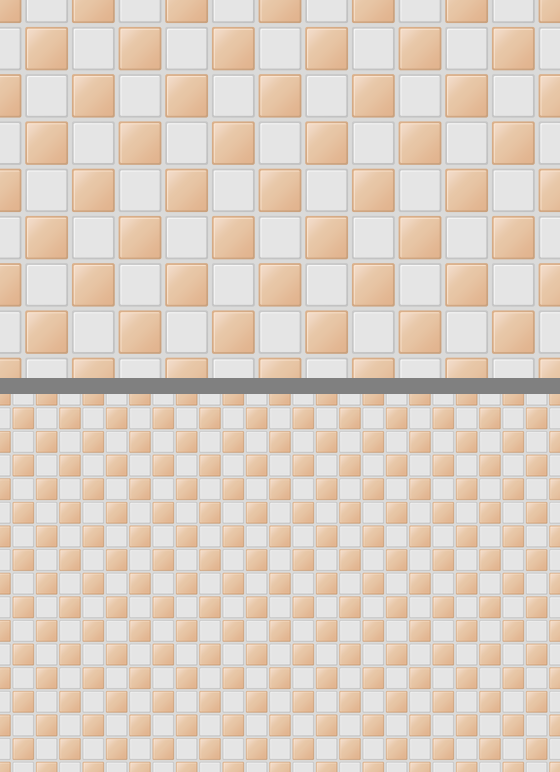
Top, the tile; bottom, the same tile 2 across and 2 down.
Reproduce this pattern procedurally as a WebGL 1 fragment shader.

```glsl
precision highp float;
// Checkerboard of glossy square tiles, peach and pale grey, set in light grout.
// Each cell layers rounded boxes: a shaded rim, an inner face with a diagonal
// gradient, and a thin highlight along the top and left of the face.

uniform vec2 u_resolution;

const vec2 REPEATS = vec2(12.0, 8.0);   // even counts keep the checks seamless
const float ROW_SHIFT = 0.029;          // downward offset of the rows, in cells
// Lengths below are in column widths.
const float HALF_GROUT = 0.041;
const float RIM_WIDTH = 0.038;
const float CORNER_RADIUS = 0.045;
const float HIGHLIGHT_WIDTH = 0.024;

const vec3 GROUT = vec3(0.855, 0.855, 0.852);

float roundedBox(vec2 p, vec2 halfSize, float radius) {
  vec2 d = abs(p) - halfSize + radius;
  return length(max(d, 0.0)) + min(max(d.x, d.y), 0.0) - radius;
}

float coverage(float dist, float pixel) {
  return clamp(0.5 - dist / pixel, 0.0, 1.0);
}

// Blend of three colours along the diagonal, 0 at top left and 1 at bottom right.
vec3 diagonalRamp(vec3 light, vec3 middle, vec3 deep, float t) {
  vec3 upper = mix(light, middle, smoothstep(0.0, 0.42, t));
  return mix(upper, deep, smoothstep(0.35, 1.0, t));
}

vec3 faceColor(float peach, float t) {
  vec3 warm = diagonalRamp(vec3(0.95, 0.86, 0.79), vec3(0.908, 0.78, 0.655),
                           vec3(0.885, 0.705, 0.56), t);
  return mix(vec3(0.898), warm, peach);
}

vec3 rimColor(float peach, float t) {
  vec3 grey = mix(vec3(0.79), vec3(0.755), t);
  vec3 warm = mix(vec3(0.86, 0.69, 0.54), vec3(0.79, 0.63, 0.49), t);
  return mix(grey, warm, peach);
}

vec3 highlightColor(float peach) {
  return mix(vec3(0.975), vec3(0.985, 0.90, 0.82), peach);
}

vec3 tile(vec2 p, vec2 cellSize, float peach, float pixel) {
  vec2 outerHalf = 0.5 * cellSize - HALF_GROUT;
  vec2 faceHalf = outerHalf - RIM_WIDTH;
  float faceRadius = 0.7 * CORNER_RADIUS;
  float t = clamp(0.5 + 0.5 * (p.x - p.y) / (faceHalf.x + faceHalf.y), 0.0, 1.0);

  float outer = coverage(roundedBox(p, outerHalf, CORNER_RADIUS), pixel);
  float face = coverage(roundedBox(p, faceHalf, faceRadius), pixel);

  // The highlight is the part of the face left bare by a shifted copy of it.
  vec2 shift = HIGHLIGHT_WIDTH * vec2(1.0, -1.0);
  float shifted = coverage(roundedBox(p - shift, faceHalf, faceRadius), pixel);
  float highlight = (1.0 - shifted) * mix(0.95, 0.6, t);

  vec3 faceShade = mix(faceColor(peach, t), highlightColor(peach), highlight);
  vec3 color = mix(GROUT, rimColor(peach, t), outer);
  return mix(color, faceShade, face);
}

void main() {
  vec2 uv = gl_FragCoord.xy / u_resolution;
  vec2 grid = vec2(uv.x, 1.0 - uv.y) * REPEATS - vec2(0.0, ROW_SHIFT);
  vec2 cell = floor(grid + 0.5);
  vec2 local = grid - cell;

  // Local position with y up, in column widths, so that borders stay even.
  vec2 pitch = u_resolution / REPEATS;
  vec2 cellSize = pitch / pitch.x;
  vec2 p = vec2(local.x, -local.y) * cellSize;

  float peach = 1.0 - mod(cell.x + cell.y, 2.0);
  gl_FragColor = vec4(tile(p, cellSize, peach, 1.0 / pitch.x), 1.0);
}
```
